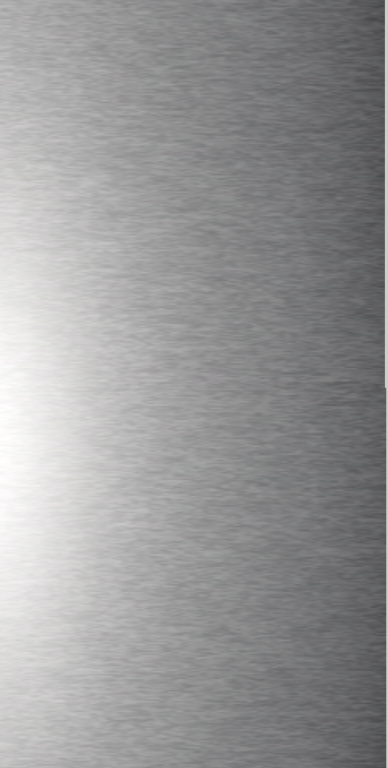
A Shadertoy shader for this texture:

```glsl
// Brushed steel sheet: a smooth metallic falloff with a broad highlight on the
// left side, overlaid with fine horizontal grain made of stretched row noise,
// and closed by a thin pale rim along the right side.

// Integer hash of a lattice cell, returning 0..1
float hashCell(ivec2 cell, uint seed) {
    uint h = uint(cell.x) * 1597334677u ^ uint(cell.y) * 3812015801u ^ seed * 2654435769u;
    h = (h ^ (h >> 16)) * 2246822519u;
    h = (h ^ (h >> 13)) * 3266489917u;
    h ^= h >> 16;
    return float(h & 65535u) / 65535.0;
}

// Noise along one row; every row starts at its own offset
float rowNoise(float x, int row, uint seed) {
    x += hashCell(ivec2(-7, row), seed);
    int cell = int(floor(x));
    float f = smoothstep(0.0, 1.0, fract(x));
    return mix(hashCell(ivec2(cell, row), seed), hashCell(ivec2(cell + 1, row), seed), f);
}

// Horizontal strokes blended between neighbouring rows, centred on zero
float strokeNoise(vec2 p, uint seed) {
    int row = int(floor(p.y));
    float f = smoothstep(0.0, 1.0, fract(p.y));
    return mix(rowNoise(p.x, row, seed), rowNoise(p.x, row + 1, seed), f) - 0.5;
}

// Layers of short horizontal scratches, from soft strokes to hairlines
float brushedGrain(vec2 p) {
    float sum = 0.0;
    vec2 frequency = vec2(18.0, 170.0);
    float weight = 0.32;
    for (int layer = 0; layer < 4; layer++) {
        sum += weight * strokeNoise(p * frequency, uint(layer) + 1u);
        frequency *= vec2(1.85, 1.42);
        weight *= 1.4;
    }
    return sum;
}

// Brightness of the sheet: base falloff plus the highlight
float sheetLight(vec2 uv) {
    float base = 0.635 - 0.255 * uv.x - 0.07 * pow(uv.x, 6.0);
    float offset = (uv.y - 0.42) / 0.41;
    float band = exp(-offset * offset);
    float halo = exp(-pow(uv.x / 0.335, 1.65));
    return base + band * (0.055 + 0.3 * halo);
}

// Coverage of the rim, which narrows in the lower half
float rimMask(vec2 uv, float softness) {
    float upper = smoothstep(-softness, softness, uv.y - 0.495);
    float border = mix(0.9955, 0.992, upper);
    return smoothstep(-softness, softness, uv.x - border);
}

void mainImage(out vec4 fragColor, in vec2 fragCoord) {
    vec2 uv = fragCoord / iResolution.xy;
    vec2 p = fragCoord / iResolution.y;

    // Metal with grain that fades inside the bright highlight
    float light = sheetLight(uv);
    float contrast = mix(0.07, 0.03, smoothstep(0.65, 0.97, light));
    light += contrast * brushedGrain(p);

    // Cool shadows, slightly warm lights, and a trace of tint in the grain
    vec3 tint = mix(vec3(-0.002, -0.002, 0.004), vec3(0.004, 0.0, -0.002),
                    smoothstep(0.4, 0.85, light));
    float drift = strokeNoise(p * vec2(40.0, 260.0), 9u);
    vec3 color = vec3(light) + tint + 0.008 * drift * vec3(1.0, -0.5, 0.3);

    // Pale rim
    float softness = 0.7 / iResolution.x;
    color = mix(color, vec3(0.80, 0.81, 0.80), rimMask(uv, softness));

    fragColor = vec4(clamp(color, 0.0, 1.0), 1.0);
}
```
